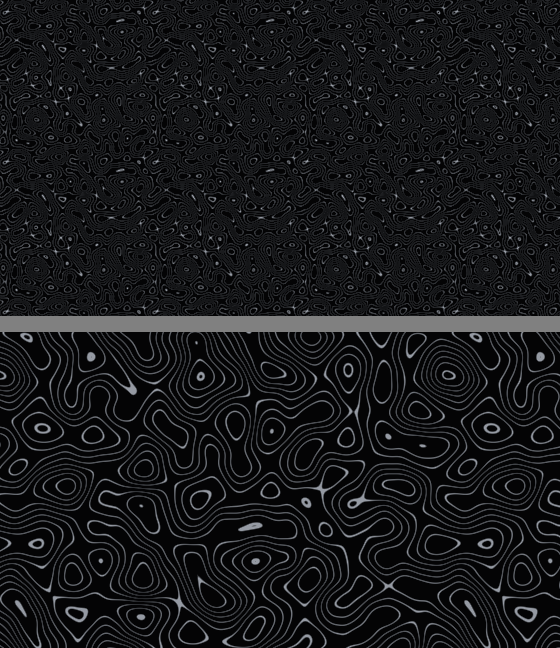
Top, the full canvas; bottom, a detail of the centre.
Reproduce this pattern procedurally as a Shadertoy shader.

```glsl
// Dark tiled contour map: thin grey level lines of a repeating noise field.

const float TILE_SIZE    = 0.474;  // tile edge, in canvas heights
const float CELLS        = 8.0;    // noise cells along a tile edge
const float LEVELS       = 9.0;    // contour lines per unit of noise
const float LINE_SHARE   = 0.115;  // part of each level covered by the line
const float DETAIL       = 0.10;   // strength of the finer octave
const float FILTER_WIDTH = 1.4;    // smoothing footprint, in pixels
const vec3  GROUND = vec3(0.014, 0.016, 0.021);
const vec3  LINE   = vec3(0.585, 0.605, 0.640);

// Unit gradient at a lattice point, wrapped at the tile edge.
vec2 latticeGradient(vec2 cell, float period, float seed) {
    uvec2 c = uvec2(mod(cell, period));
    uint h = c.x * 374761393u + c.y * 668265263u + uint(seed) * 974711u;
    h = (h ^ (h >> 13)) * 1274126177u;
    h ^= h >> 16;
    float angle = 6.2831853 * float(h & 65535u) / 65536.0;
    return vec2(cos(angle), sin(angle));
}

// Periodic gradient noise: value in x, its slope in yz.
vec3 noiseWithSlope(vec2 p, float period, float seed) {
    vec2 cell = floor(p), f = p - cell;
    vec2 u  = f * f * f * (f * (f * 6.0 - 15.0) + 10.0);
    vec2 du = 30.0 * f * f * (f - 1.0) * (f - 1.0);

    vec2 ga = latticeGradient(cell, period, seed);
    vec2 gb = latticeGradient(cell + vec2(1, 0), period, seed);
    vec2 gc = latticeGradient(cell + vec2(0, 1), period, seed);
    vec2 gd = latticeGradient(cell + vec2(1, 1), period, seed);
    float a = dot(ga, f);
    float b = dot(gb, f - vec2(1, 0));
    float c = dot(gc, f - vec2(0, 1));
    float d = dot(gd, f - vec2(1, 1));

    float value = mix(mix(a, b, u.x), mix(c, d, u.x), u.y);
    vec2 slope = mix(mix(ga, gb, u.x), mix(gc, gd, u.x), u.y)
               + du * (u.yx * (a - b - c + d) + vec2(b, c) - a);
    return vec3(value, slope);
}

// Integral of a repeating pulse that is on for LINE_SHARE of each unit.
float pulseIntegral(float x) {
    return floor(x) * LINE_SHARE + min(fract(x), LINE_SHARE);
}

void mainImage(out vec4 fragColor, in vec2 fragCoord) {
    float cellsPerPixel = CELLS / (TILE_SIZE * iResolution.y);
    vec2 p = fragCoord * cellsPerPixel;

    // Height field; the octave's slope doubles with its frequency
    vec3 field = noiseWithSlope(p, CELLS, 3.0);
    field += DETAIL * vec3(1, 2, 2) * noiseWithSlope(p * 2.0, CELLS * 2.0, 11.0);
    field *= LEVELS;

    // Line coverage averaged over the pixel footprint
    float halfWidth = max(0.5 * FILTER_WIDTH * cellsPerPixel * length(field.yz), 0.01);
    float level = field.x + 0.3;
    float coverage = (pulseIntegral(level + halfWidth) - pulseIntegral(level - halfWidth))
                   / (2.0 * halfWidth);

    fragColor = vec4(mix(GROUND, LINE, coverage), 1.0);
}
```
